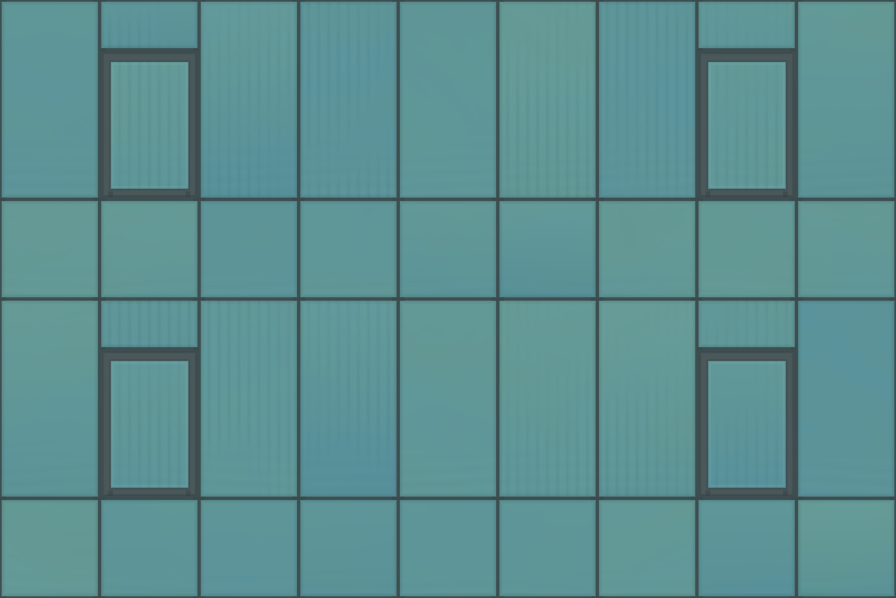
Give the GLSL for this texture, as a Shadertoy shader.

```glsl
// Teal glass curtain wall: nine bays, two storeys of tall and short panels, framed windows.

const vec2 GRID = vec2(9.0, 6.0);      // panel units across and down
const float STOREY = 3.0;              // one short unit below two tall ones
const float TRANSOM = 2.5;             // window head height in a storey
const float JOINT_HALF = 0.017;

const vec3 TEAL = vec3(0.375, 0.585, 0.596);
const vec3 GREEN_SHIFT = vec3(0.016, 0.015, -0.012);
const vec3 BLUE_SHIFT = vec3(-0.030, -0.017, 0.010);
const vec3 JOINT = vec3(0.235, 0.305, 0.315);
const vec3 FRAME = vec3(0.290, 0.345, 0.355);
const vec3 GROOVE = vec3(0.225, 0.275, 0.285);

float hash(vec3 id) {
    return fract(sin(dot(id, vec3(12.99, 78.23, 37.72))) * 4375.85);
}

// Coverage of the region where distance d is below zero.
float fill(float d, float soft) {
    return 1.0 - smoothstep(-soft, soft, d);
}

float boxDist(vec2 p, vec2 center, vec2 halfSize) {
    vec2 q = abs(p - center) - halfSize;
    return length(max(q, 0.0)) + min(max(q.x, q.y), 0.0);
}

// Slow smudges from warped, layered sines, roughly -1 to 1.
float smudge(vec2 p, float seed) {
    float sum = 0.0, amp = 0.5;
    for (int i = 0; i < 4; i++) {
        p += 0.6 * sin(p.yx * 1.3 + seed * 6.28);
        sum += amp * sin(p.x + seed * 9.0) * cos(p.y * 1.4 - seed * 5.0);
        p = mat2(0.8, -0.6, 0.6, 0.8) * p * 1.9;
        amp *= 0.55;
    }
    return sum;
}

// Reflective pane: own tint, slope in tone, smudges and faint streaks.
vec3 paneColor(vec2 p, vec2 local, vec3 id, float striped) {
    float tint = hash(id);
    float slope = hash(id + 4.7);
    float cloud = smudge(p * vec2(1.7, 2.3), tint);
    float blue = clamp(tint * 0.75 + (0.5 - local.y) * slope * 0.7 + cloud * 0.3, 0.0, 1.0);
    vec3 color = TEAL + mix(GREEN_SHIFT, BLUE_SHIFT, blue);
    color += 0.022 * (local.y - 0.5) * (slope - 0.2) + 0.008 * cloud;

    // Horizontal drag marks, gathered near the lower edge
    float drag = sin(p.y * 47.0 + 2.0 * sin(p.x * 1.5 + tint * 6.0));
    color += 0.004 * drag * smoothstep(0.4, 0.0, local.y);

    // Fine vertical pinstripes
    float pin = pow(0.5 + 0.5 * cos(p.x * 62.83), 3.0);
    float fade = smoothstep(-0.6, 0.5, smudge(p * 1.4, slope));
    color -= vec3(0.026, 0.023, 0.018) * (pin - 0.31) * striped * fade;
    return color;
}

// Window surround: grey profile, dark edge grooves and bottom corner blocks.
vec3 addFrame(vec3 color, vec2 q, float soft) {
    float glass = boxDist(q, vec2(0.503, 1.742), vec2(0.392, 0.638));
    float outer = boxDist(q, vec2(0.5, 1.75), vec2(0.5, 0.75));
    float inside = fill(outer, soft);
    color += 0.025 * fill(abs(glass + 0.022) - 0.008, soft) * inside;
    color = mix(color, FRAME, fill(-glass, soft) * inside);
    color = mix(color, GROOVE, 0.55 * fill(abs(glass - 0.006) - 0.009, soft) * inside);
    color = mix(color, GROOVE, 0.45 * fill(abs(outer + 0.03) - 0.010, soft) * inside);
    vec2 corner = vec2(abs(q.x - 0.5), q.y);
    float block = boxDist(corner, vec2(0.39, 1.05), vec2(0.025, 0.03));
    return mix(color, GROOVE, 0.6 * fill(block, soft));
}

void mainImage(out vec4 fragColor, in vec2 fragCoord) {
    vec2 p = fragCoord / iResolution.xy * GRID;
    float soft = 0.8 * GRID.x / iResolution.x;

    // Locate the bay, storey and panel
    float bay = floor(p.x), floorId = floor(p.y / STOREY);
    vec2 q = vec2(fract(p.x), mod(p.y, STOREY));
    float tall = step(1.0, q.y);
    float windowBay = 1.0 - step(0.5, abs(mod(bay, 6.0) - 1.0));
    float above = windowBay * step(TRANSOM, q.y);
    float bottom = mix(tall, TRANSOM, above);
    float top = mix(1.0 + 2.0 * tall, TRANSOM, windowBay * tall * (1.0 - above));
    vec2 local = vec2(q.x, (q.y - bottom) / (top - bottom));
    float striped = tall * step(0.5, mod(bay, 4.0));

    vec3 color = paneColor(p, local, vec3(bay, floorId, tall + above), striped);
    if (windowBay > 0.5) color = addFrame(color, q, soft);

    // Joints between panels, with the window head only in window bays
    float joinX = min(q.x, 1.0 - q.x);
    float joinY = min(min(q.y, STOREY - q.y), abs(q.y - 1.0));
    joinY = min(joinY, mix(9.0, abs(q.y - TRANSOM), windowBay));
    float joint = min(joinX, joinY);
    color *= 1.0 - 0.07 * fill(joint - 0.04, 0.02);
    color = mix(color, JOINT, fill(joint - JOINT_HALF, soft));

    // Dark clips beside the crossings
    float clip = boxDist(vec2(joinX, joinY), vec2(0.03, 0.0), vec2(0.03, 0.016));
    color = mix(color, GROOVE, 0.6 * fill(clip, soft));

    fragColor = vec4(color, 1.0);
}
```
